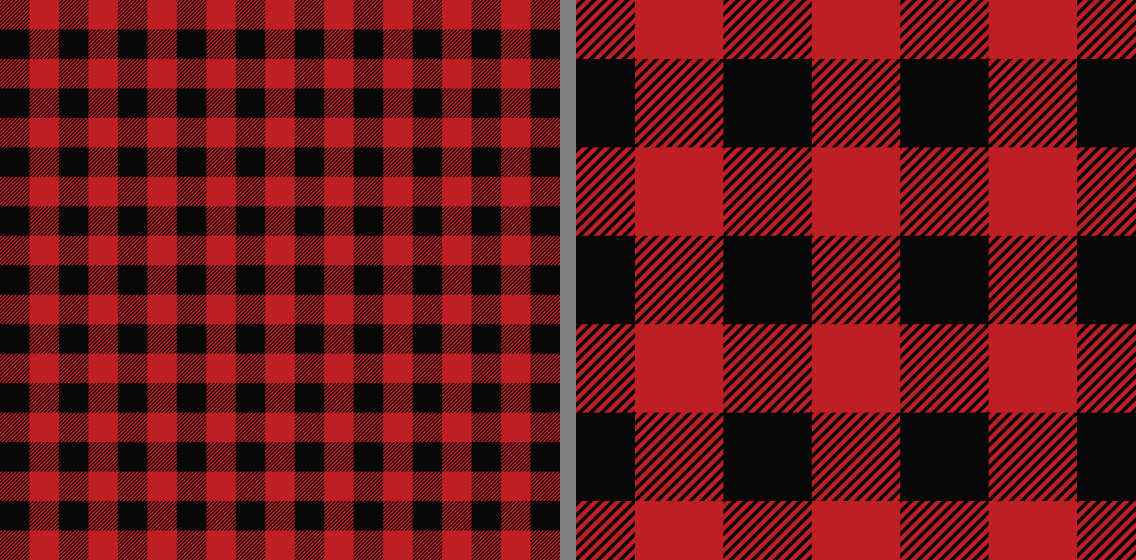
Left: the whole. Right: its middle third, enlarged.
Reproduce this pattern procedurally as a three.js fragment shader.

```glsl
varying vec2 vUv;

const float CHECKS = 19.0;            // squares across and down
const float STRIPES_PER_CHECK = 8.0;  // diagonal twill lines per square
const float STRIPE_INK = 0.45;        // dark share of each twill line
const vec3 RED = vec3(0.742, 0.122, 0.140);
const vec3 BLACK = vec3(0.028, 0.028, 0.028);

// Running total of a unit-period bar that is filled over [0, duty).
float barIntegral(float t, float duty) {
  return floor(t) * duty + min(fract(t), duty);
}

// Bar coverage averaged over a footprint, which smooths its edges.
float bar(float t, float duty, float footprint) {
  float halfWidth = 0.5 * footprint;
  return (barIntegral(t + halfWidth, duty) - barIntegral(t - halfWidth, duty)) / footprint;
}

void main() {
  vec2 pixel = max(fwidth(vUv), vec2(1e-5));

  // Dark bands: even columns and odd rows, counted from the lower left.
  vec2 bands = vUv * CHECKS * 0.5;
  vec2 bandPixel = pixel * CHECKS * 0.5;
  float column = bar(bands.x, 0.5, bandPixel.x);
  float row = bar(bands.y + 0.5, 0.5, bandPixel.y);

  // Twill lines rising to the right, centred on the square corners.
  float stripeRate = CHECKS * STRIPES_PER_CHECK;
  float diagonal = (vUv.x - vUv.y) * stripeRate + 0.5 * STRIPE_INK;
  float twill = bar(diagonal, STRIPE_INK, length(pixel) * stripeRate);

  // Crossed bands are solid; single bands show the twill.
  float crossed = column * row;
  float single = column + row - 2.0 * crossed;
  float ink = crossed + single * twill;

  gl_FragColor = vec4(mix(RED, BLACK, ink), 1.0);
}
```
